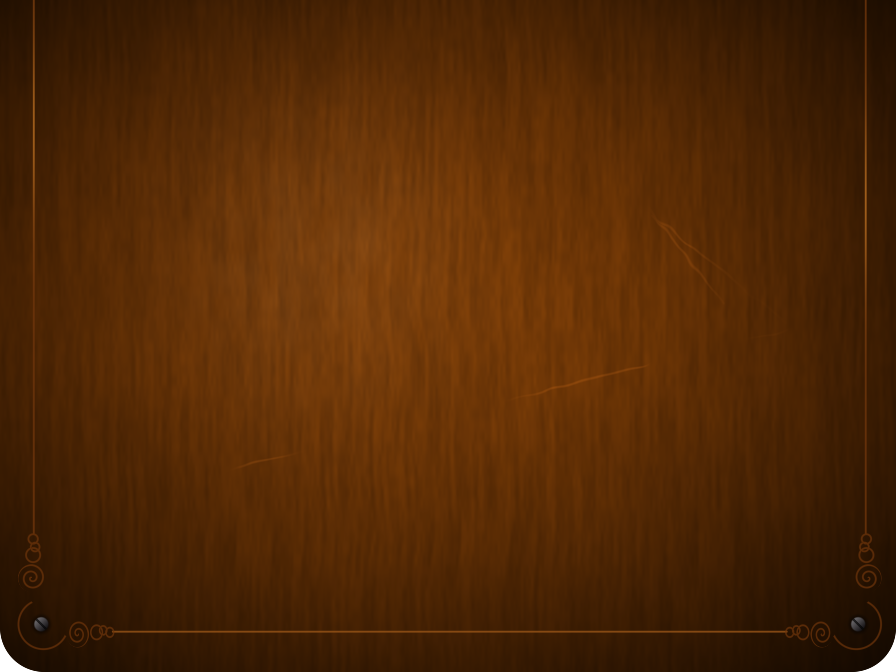
This background is drawn by a Shadertoy shader. Its source:

```glsl
// Dark varnished wood panel with a thin copper frame, scroll corners and two screws.
#define GLOW_CENTER vec2(0.635, 0.545)
#define SHEEN_CENTER vec2(0.48, 0.62)
#define FRAME_X 0.0503
#define FRAME_Y 0.0600
#define FRAME_MID 0.6693
#define SCREW_POS vec2(0.0615, 0.0710)
#define CORNER_RADIUS 0.066
#define STROKE 0.0010
#define GRAIN_AMOUNT 0.17
#define COPPER vec3(0.42, 0.20, 0.04)
#define GOLD vec3(0.76, 0.46, 0.14)
#define OUTSIDE vec3(1.0)

const float TAU = 6.2831853;

float hash(vec2 p) {
    p = fract(p * vec2(0.1031, 0.1137));
    p += dot(p, p.yx + 33.33);
    return fract((p.x + p.y) * p.x * 17.0);
}

float noise(vec2 p) {
    vec2 i = floor(p), f = fract(p);
    f = f * f * (3.0 - 2.0 * f);
    return mix(mix(hash(i), hash(i + vec2(1, 0)), f.x),
               mix(hash(i + vec2(0, 1)), hash(i + vec2(1, 1)), f.x), f.y);
}

float fbm(vec2 p) {
    float sum = 0.0, gain = 0.5;
    for (int i = 0; i < 4; i++) {
        sum += gain * noise(p);
        p = p * 2.03 + 17.1;
        gain *= 0.5;
    }
    return sum;
}

float segment(vec2 p, vec2 a, vec2 b) {
    vec2 ab = b - a;
    return length(p - a - ab * clamp(dot(p - a, ab) / dot(ab, ab), 0.0, 1.0));
}

float ring(vec2 p, float radius) { return abs(length(p) - radius); }

// Archimedean spiral cut off at an outer radius
float spiral(vec2 p, float pitch, float radius) {
    float r = length(p);
    float turn = r - pitch * atan(p.y, p.x) / TAU;
    float d = abs(mod(turn + 0.5 * pitch, pitch) - 0.5 * pitch);
    return max(d, r - radius);
}

// Chain of curls; x runs along the frame, y across it
float scroll(vec2 q) {
    float d = spiral(q - vec2(0.080, 0.003), 0.0095, 0.0190);
    d = min(d, ring(q - vec2(0.114, 0.001), 0.0105));
    d = min(d, ring(q - vec2(0.126, -0.002), 0.0065));
    return min(d, ring(q - vec2(0.138, 0.001), 0.0070));
}

float cornerOrnament(vec2 p) {
    vec2 q = p - vec2(FRAME_X, FRAME_Y);
    float d = min(scroll(vec2(q.y, -q.x)), scroll(vec2(q.x * 1.22, -q.y)));
    vec2 s = p - SCREW_POS - vec2(0.003, 0.0);
    float arc = ring(s, 0.037);
    return min(d, max(arc, (s.x + s.y) * 0.707 - 0.010));
}

vec3 wood(vec2 p) {
    // vignette
    vec2 u = (p - GLOW_CENTER) / vec2(0.667, 0.51);
    float r2 = min(dot(u, u), 3.0);
    float light = 0.455 - 0.245 * r2 + 0.032 * r2 * r2;
    // wavy vertical grain, blotches and fine dust
    float bend = 0.012 * noise(p * vec2(5.0, 9.0));
    float grain = noise(vec2((p.x + bend) * 150.0, p.y * 11.0)) - 0.5;
    grain += 0.5 * (noise(vec2(p.x * 260.0, p.y * 60.0)) - 0.5);
    float blotch = fbm(p * 7.0) - 0.47;
    light *= 1.0 + GRAIN_AMOUNT * grain + 0.14 * blotch;
    light = max(light, 0.045);
    vec3 color = light * vec3(1.0, 0.455 + 0.08 * light, 0.025 + 0.06 * light);
    // pale worn sheen
    vec2 v = (p - SHEEN_CENTER) / vec2(0.20, 0.22);
    float worn = exp(-dot(v, v)) * (0.4 + 1.2 * fbm(p * vec2(40.0, 22.0)));
    return color + worn * vec3(0.035, 0.036, 0.034);
}

float scratches(vec2 p) {
    vec2 w = p + 0.006 * (vec2(noise(p * 45.0), noise(p * 45.0 + 9.0)) - 0.5);
    float broken = smoothstep(0.42, 0.72, noise(p * 13.0 + 4.0));
    float d = segment(w, vec2(0.28, 0.285), vec2(1.333, 0.55));
    float d2 = segment(w, vec2(0.91, 0.76), vec2(1.075, 0.55));
    d2 = min(d2, segment(w, vec2(0.97, 0.68), vec2(1.17, 0.52)));
    d2 = min(d2, segment(w, vec2(0.20, 0.765), vec2(0.25, 0.787)));
    return broken * (smoothstep(0.003, 0.0, d) + 0.8 * smoothstep(0.003, 0.0, d2));
}

void mainImage(out vec4 fragColor, in vec2 fragCoord) {
    vec2 p = fragCoord / iResolution.xy * vec2(4.0 / 3.0, 1.0);
    float px = 1.0 / iResolution.y;
    vec2 m = vec2(FRAME_MID - abs(p.x - FRAME_MID), p.y);
    vec3 color = wood(p) + scratches(p) * vec3(0.10, 0.055, 0.02);

    // frame lines, each with a bright stretch
    float side = segment(m, vec2(FRAME_X, 0.207), vec2(FRAME_X, 1.1));
    float base = segment(m, vec2(0.168, FRAME_Y), vec2(FRAME_MID, FRAME_Y));
    float shineY = (p.y - (p.x < FRAME_MID ? 0.81 : 0.70)) / 0.13;
    float shine = 0.8 * exp(-shineY * shineY);
    color = mix(color, mix(COPPER, GOLD, shine), 0.85 * smoothstep(STROKE + px, STROKE - 0.5 * px, side));
    color = mix(color, mix(COPPER, GOLD, 0.45), 0.85 * smoothstep(STROKE + px, STROKE - 0.5 * px, base));
    float curls = smoothstep(STROKE + px, STROKE - 0.5 * px, cornerOrnament(m));
    color = mix(color, COPPER, 0.75 * curls);

    // slotted screws
    vec2 s = p - vec2(p.x < FRAME_MID ? SCREW_POS.x : 2.0 * FRAME_MID - SCREW_POS.x, SCREW_POS.y);
    float head = length(s);
    vec3 steel = vec3(0.25, 0.24, 0.25) + 12.0 * (s.y - s.x);
    steel *= 0.35 + 0.65 * smoothstep(0.001, 0.001 + px, abs(s.x + s.y) * 0.707);
    color *= 1.0 - 0.5 * smoothstep(0.018, 0.009, head);
    color = mix(color, clamp(steel, 0.04, 0.55), smoothstep(0.0105 + px, 0.0105 - px, head));

    // rounded lower corners
    vec2 c = vec2(abs(p.x - 0.6667) - 0.6667, -p.y) + CORNER_RADIUS;
    float edge = length(max(c, 0.0)) - CORNER_RADIUS;
    color = mix(color, OUTSIDE, smoothstep(-0.5 * px, 0.5 * px, edge) * step(0.0, min(c.x, c.y)));
    fragColor = vec4(color, 1.0);
}
```
